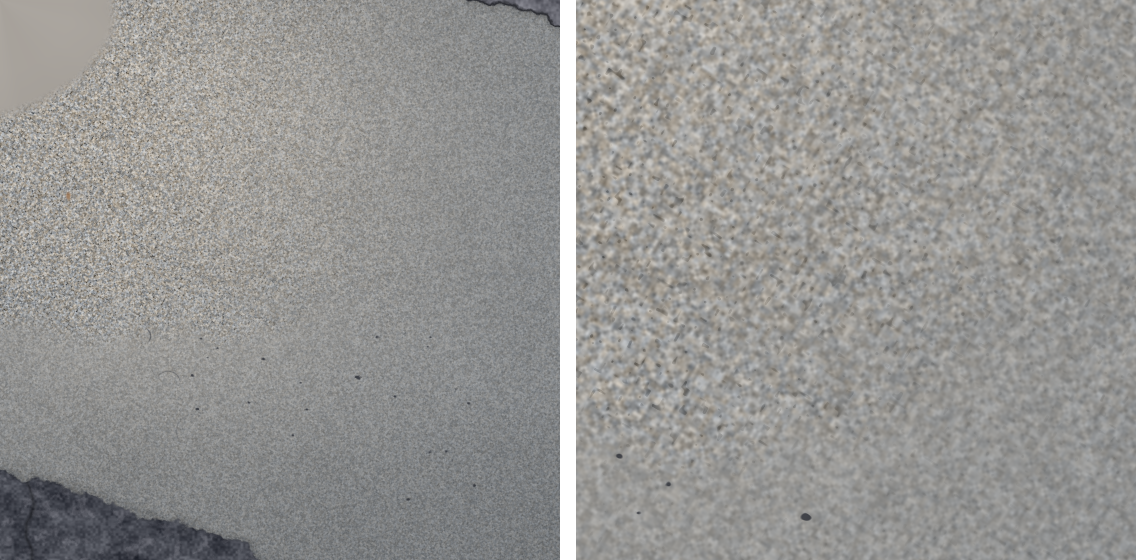
Left: the whole. Right: its middle third, enlarged.
This texture is drawn by a Shadertoy shader. Its source:

```glsl
// Sunlit concrete: fine mineral grain, coarse at the upper left, between dark slabs.
// Value noise makes the grain, lines with noisy offsets cut the slabs, and short
// hashed loops scatter specks and bent fibres over the smoother lower part.

const vec3 COOL_SAND = vec3(0.500, 0.512, 0.522);
const vec3 WARM_SAND = vec3(0.665, 0.650, 0.625);
const vec3 WORN_PATCH = vec3(0.660, 0.640, 0.615);
const vec3 SLATE = vec3(0.265, 0.275, 0.310);
const vec3 SLATE_LIGHT = vec3(0.460, 0.460, 0.495);
const vec3 SPECK = vec3(0.170, 0.180, 0.210);
const vec3 RUST = vec3(0.580, 0.410, 0.270);
const vec2 GLOW_CENTRE = vec2(0.28, 0.76);
const float GLOW_SPREAD = 0.27;
const float GRAIN_SCALE = 320.0;   // grains across the canvas
const float FINE_GAIN = 0.20;
const float COARSE_GAIN = 0.47;
const float PATCH_RADIUS = 0.205;
const float SLAB_SLOPE = 0.33;
const int SPECK_COUNT = 22;
const int FIBRE_COUNT = 3;

float hash(vec2 p) {
    vec3 a = fract(vec3(p.xyx) * 0.1031);
    a += dot(a, a.yzx + 33.33);
    return fract((a.x + a.y) * a.z);
}

float noise(vec2 p) {
    vec2 i = floor(p), f = fract(p);
    f = f * f * (3.0 - 2.0 * f);
    float low = mix(hash(i), hash(i + vec2(1, 0)), f.x);
    float high = mix(hash(i + vec2(0, 1)), hash(i + vec2(1, 1)), f.x);
    return mix(low, high, f.y);
}

float fbm(vec2 p) {
    float sum = 0.0, gain = 0.5;
    for (int i = 0; i < 5; i++) {
        sum += gain * noise(p);
        p = mat2(0.8, 0.6, -0.6, 0.8) * p * 2.03 + 17.0;
        gain *= 0.5;
    }
    return sum;
}

// 1 inside the shape, 0 outside, for a signed distance
float cover(float dist, float blur) {
    return 1.0 - smoothstep(-blur, blur, dist);
}

vec3 sand(vec2 p) {
    vec2 toGlow = p - GLOW_CENTRE;
    float glow = exp(-dot(toGlow, toGlow) / GLOW_SPREAD);
    float cloud = fbm(p * 5.0) - 0.48;
    vec3 col = mix(COOL_SAND, WARM_SAND, glow) + 0.04 * cloud;
    col -= 0.035 * smoothstep(0.35, 0.05, p.y);

    // Coarseness ends in a ragged lower edge and fades to the right
    float ragged = p.y + 0.16 * cloud + 0.05 * (noise(p * 28.0) - 0.5);
    float coarse = smoothstep(0.41, 0.50, ragged) * (1.0 - smoothstep(0.10, 0.85, p.x));

    vec2 q = mat2(0.85, 0.53, -0.53, 0.85) * p * GRAIN_SCALE + 50.0;
    float grain = 0.6 * noise(q) + 0.4 * noise(q * 1.6 + 31.0) - 0.5;
    float tint = noise(q * 0.9 + 90.0) - 0.5;
    float pits = smoothstep(0.78, 0.95, noise(q + 140.0));
    col += grain * mix(FINE_GAIN, COARSE_GAIN, coarse);
    col += tint * vec3(0.07, 0.01, -0.07) * mix(0.25, 1.0, coarse);
    return col - pits * mix(0.03, 0.17, coarse);
}

vec3 slab(vec2 p, float depth, float upper) {
    float relief = fbm(p * vec2(28.0, 40.0) + 5.0);
    float veins = smoothstep(0.52, 0.70, fbm(p * 60.0 + 60.0));
    vec3 col = mix(SLATE, SLATE_LIGHT, 0.75 * upper + 0.35 * veins * (1.0 - upper));
    col += 0.30 * (relief - 0.48) + 0.12 * (noise(p * 220.0) - 0.5);
    float crack = abs(p.x - 0.052 - 0.03 * (fbm(p * 20.0) - 0.5));
    col *= 1.0 - 0.35 * cover(crack - 0.003, 0.005) * (1.0 - upper);
    float gap = cover(depth - mix(0.003, 0.006, upper), 0.004);
    return mix(col, SLATE * 0.5, gap * mix(0.25, 0.85, upper));
}

void mainImage(out vec4 fragColor, in vec2 fragCoord) {
    vec2 p = fragCoord / iResolution.xy;
    float px = 1.0 / iResolution.y;
    vec3 col = sand(p);

    // Smooth worn corner with faint rays
    vec2 corner = p - vec2(0.0, 1.0);
    float rays = noise(vec2(atan(corner.x, -corner.y) * 4.0, 3.0)) - 0.5;
    float edge = length(corner) - PATCH_RADIUS + 0.02 * (noise(p * 18.0) - 0.5);
    vec3 worn = WORN_PATCH + 0.025 * rays - 0.15 * max(0.0, length(corner) - 0.13);
    col = mix(col, worn, cover(edge, 0.017));

    // Dark specks; the first is the largest
    for (int i = 0; i < SPECK_COUNT; i++) {
        float id = float(i);
        vec2 spot = vec2(0.30 + 0.58 * hash(vec2(id, 1.0)), 0.04 + 0.36 * hash(vec2(id, 2.0)));
        float size = 0.0012 + 0.0018 * hash(vec2(id, 3.0));
        if (i == 0) { spot = vec2(0.640, 0.325); size = 0.0052; }
        float wobble = 1.2 * size * (noise(p * 260.0 + id) - 0.5);
        float dist = length((p - spot) * vec2(1.0, 1.3)) - size + wobble;
        col = mix(col, SPECK, 0.8 * cover(dist, 1.2 * px));
    }

    // Bent fibres and one rusty fleck
    for (int i = 0; i < FIBRE_COUNT; i++) {
        float id = float(i);
        vec2 r = p - vec2(0.255 + 0.045 * id, 0.40 - 0.085 * id);
        float turn = 0.2 + 1.1 * id;
        r = mat2(cos(turn), -sin(turn), sin(turn), cos(turn)) * r;
        float bend = abs(length(r) - 0.014 - 0.008 * id) - 0.0008;
        col = mix(col, SPECK, (0.6 - 0.2 * id) * cover(bend, px) * smoothstep(0.006, 0.012, r.x));
    }
    float fleck = length((p - vec2(0.122, 0.650)) * vec2(1.3, 0.8)) - 0.005;
    col = mix(col, RUST, 0.7 * cover(fleck, 0.003));

    // Slabs with jagged rims and a soft contact shade
    float jag = 0.045 * (fbm(p * 28.0) - 0.48);
    float lower = 0.163 - SLAB_SLOPE * p.x - p.y;
    float upper = p.y - 1.285 + SLAB_SLOPE * p.x;
    float depth = max(lower, upper) + jag;
    col *= 1.0 - 0.12 * smoothstep(-0.02, 0.0, depth);
    col = mix(col, slab(p, depth, step(0.5, p.y)), cover(-depth, 1.5 * px));

    fragColor = vec4(clamp(col, 0.0, 1.0), 1.0);
}
```
